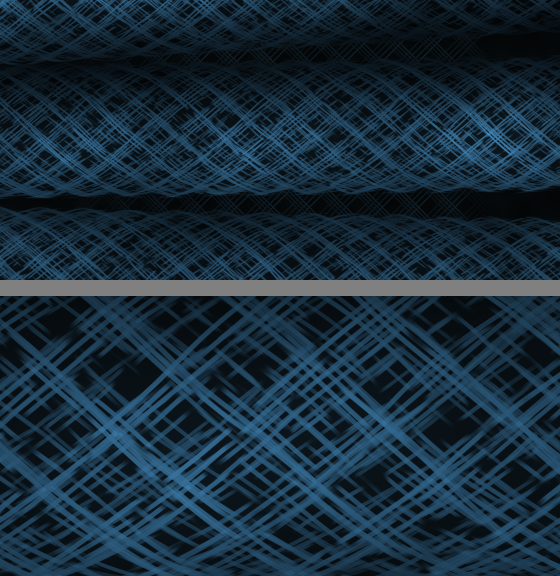
Top: the whole. Bottom: its middle third, enlarged.
Give the GLSL for this texture, as a Shadertoy shader.

```glsl
// Three stacked rolls of blue-lit chain-link wire mesh with many overlapping turns.

float hash(float n) { return fract(sin(n * 127.1) * 4375.85); }

vec2 gradientAt(vec2 cell) {
    float angle = 6.2832 * hash(dot(cell, vec2(1.0, 57.3)));
    return vec2(cos(angle), sin(angle));
}

float gradientNoise(vec2 p) {
    vec2 i = floor(p), f = fract(p), e = vec2(1.0, 0.0);
    vec2 w = f * f * f * (f * (f * 6.0 - 15.0) + 10.0);
    float low = mix(dot(gradientAt(i), f), dot(gradientAt(i + e), f - e), w.x);
    float high = mix(dot(gradientAt(i + e.yx), f - e.yx), dot(gradientAt(i + 1.0), f - 1.0), w.x);
    return mix(low, high, w.y);
}

// Parallel strands along s, spaced by pitch; each strand has its own tone.
float strands(float s, float pitch, float steep, float halfWidth) {
    float soft = 0.7 / iResolution.y;
    float d = abs(fract(s / pitch) - 0.5) * pitch / length(vec2(1.0, steep));
    float line = 1.0 - smoothstep(halfWidth - soft, halfWidth + soft, d);
    return line * (0.7 + 0.3 * hash(floor(s / pitch) + 3.0));
}

// Wraps nested mesh turns around a horizontal cylinder, back to front.
vec3 drawRoll(vec3 col, vec2 p, float center, float radius, float gain, float peak, float seed) {
    float t = (p.y - center) / radius;
    float light = gain * exp(-1.1 * (t - peak) * (t - peak));
    light *= 1.0 + 0.4 * gradientNoise(p * 3.0 + seed);
    float body = 1.0 - smoothstep(0.8, 1.02, abs(t));
    col = mix(col, vec3(0.033, 0.064, 0.083) * light, body);

    for (int i = 0; i < 12; i++) {
        float turn = float(i), key = seed + turn * 3.7;
        float depth = turn / 11.0, outer = step(8.0, turn);
        vec2 warp = vec2(gradientNoise(p * 5.0 + key), gradientNoise(p * 5.0 - key));
        vec2 q = p + 0.012 * warp;
        float h = (q.y - center) / (radius * (0.92 + 0.1 * depth));
        float inside = 1.0 - smoothstep(0.96, 1.0, abs(h));
        float around = asin(clamp(h, -0.995, 0.995)) * radius * 1.1;
        float steep = 1.1 * inversesqrt(max(1.0 - h * h, 0.02));

        // Outer turns bundle into bold falling diagonals; inner turns scatter.
        float pitch = mix(0.1 + 0.05 * hash(key + 9.0), 0.16, outer);
        float shift = mix(hash(key) * pitch, 0.011 * (turn - 8.0), outer);
        float lift = mix(hash(key + 5.0) * pitch, 0.019 * (turn - 8.0), outer);
        float lean = 1.08 + 0.2 * hash(key + 2.0) * (1.0 - outer);
        float width = 0.0023 + 0.0007 * depth;
        float fall = strands(q.x + around + shift + seed * 0.1, pitch, steep, width);
        float rise = strands(q.x - around * lean + lift, pitch, steep * lean, width) * 0.9;

        // Broken glimpses of each turn, coarser along the strands than across
        vec2 grain = vec2(q.x + around, q.x - around) * vec2(14.0, 11.0);
        float wear = smoothstep(-0.2, 0.12, gradientNoise(grain + key) + 0.22 * outer);
        float cover = max(fall, rise) * wear * inside;
        vec3 metal = vec3(0.18, 0.372, 0.51) * light * (0.58 + 0.42 * depth);

        // Twisted joints glint where the two strand families cross.
        metal *= 1.0 + 0.3 * fall * rise;
        col = mix(col, metal, cover);
    }
    return col;
}

void mainImage(out vec4 fragColor, in vec2 fragCoord) {
    vec2 p = fragCoord / iResolution.y;

    // Dark ground with faint loose mesh showing between the rolls
    vec3 col = vec3(0.016, 0.027, 0.032) * (1.0 + 0.6 * gradientNoise(p * 12.0));
    float loose = 0.0;
    for (int i = 0; i < 4; i++) {
        float k = float(i);
        float fall = strands(p.x + p.y + 0.016 * k, 0.13, 1.0, 0.0022);
        float rise = strands(p.x - p.y + 0.023 * k, 0.13, 1.0, 0.0022);
        loose = max(loose, max(fall, rise) * (1.0 - 0.15 * k));
    }
    loose *= smoothstep(0.1, 0.8, p.x) * (1.0 - smoothstep(1.6, 1.78, p.x));
    col += vec3(0.05, 0.105, 0.14) * loose;

    // Lower, upper and middle rolls, each slightly tilted
    col = drawRoll(col, p, -0.01 - 0.02 * p.x, 0.27, 0.93, 0.1, 11.0);
    float upperFade = 1.3 - 0.5 * smoothstep(0.5, 1.9, p.x);
    col = drawRoll(col, p, 1.02 + 0.06 * p.x, 0.255, upperFade, 0.15, 23.0);
    float middleGain = 0.96 + 0.16 * smoothstep(0.1, 1.0, p.x);
    col = drawRoll(col, p, 0.53 + 0.015 * p.x, 0.24, middleGain, -0.25, 41.0);

    fragColor = vec4(col, 1.0);
}
```
